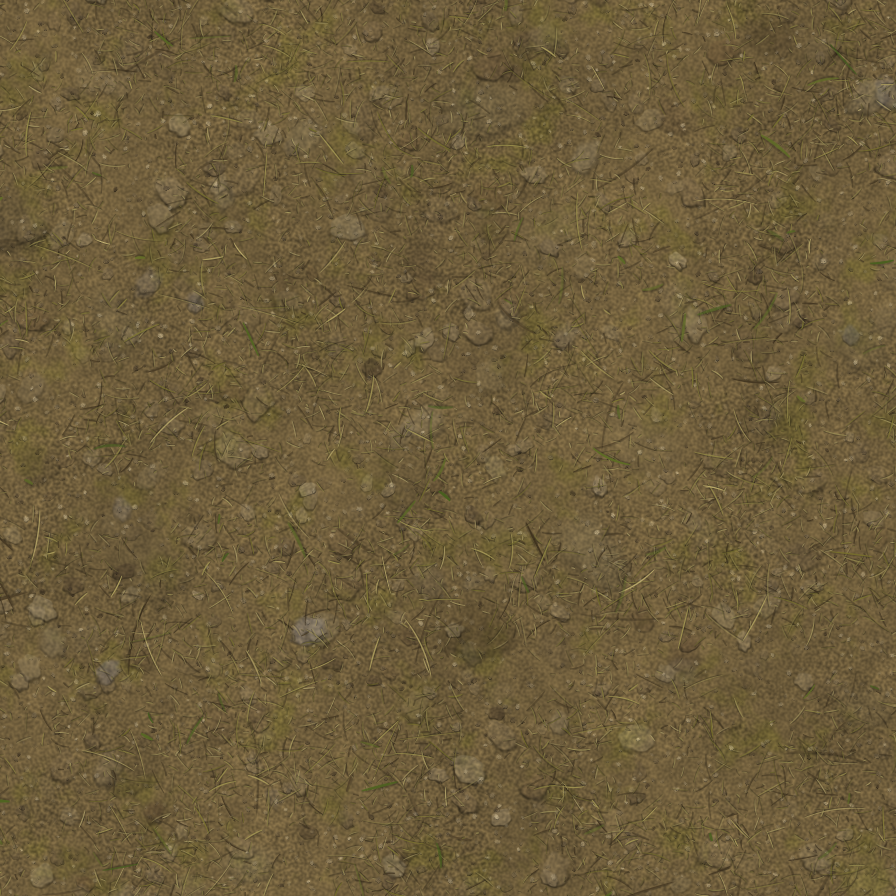
A WebGL 2 fragment shader for this texture:

```glsl
#version 300 es
precision highp float;

uniform vec2 u_resolution;
out vec4 fragColor;

vec3 hash3(vec2 p) {
    vec3 q = fract(p.xyx * vec3(0.1031, 0.1030, 0.0973));
    q += dot(q, q.yxz + 33.33);
    return fract((q.xxy + q.yzz) * q.zyx);
}

float cornerSlope(vec2 cell, vec2 offset) {
    float a = 6.2832 * hash3(cell + 19.0).x;
    return dot(vec2(cos(a), sin(a)), offset);
}

float gradientNoise(vec2 p) {
    vec2 i = floor(p), f = p - i;
    vec2 u = f * f * f * (f * (f * 6.0 - 15.0) + 10.0);
    vec2 e = vec2(1.0, 0.0);
    float low = mix(cornerSlope(i, f), cornerSlope(i + e, f - e), u.x);
    float high = mix(cornerSlope(i + e.yx, f - e.yx), cornerSlope(i + 1.0, f - 1.0), u.x);
    return 1.4 * mix(low, high, u.y);
}

float fbm(vec2 p) {
    float sum = 0.0, amp = 0.5;
    for (int i = 0; i < 4; i++) {
        sum += amp * gradientNoise(p);
        p = mat2(1.6, 1.2, -1.2, 1.6) * p + 7.3;
        amp *= 0.6;
    }
    return sum;
}

vec2 rotate(vec2 p, float a) {
    float c = cos(a), s = sin(a);
    return vec2(c * p.x + s * p.y, c * p.y - s * p.x);
}

// Scattered flat pieces: leaves, stains and crumbs
void blobs(inout vec3 col, vec2 uv, float count, float seed, float chance,
           float softness, vec3 dark, vec3 light) {
    vec2 p = uv * count;
    float px = count / u_resolution.y;
    for (int k = 0; k < 9; k++) {
        vec2 cell = floor(p) + vec2(k % 3 - 1, k / 3 - 1);
        vec3 place = hash3(cell + seed), kind = hash3(cell + seed + 57.0);
        vec2 q = rotate(p - cell - place.xy, 6.2832 * place.z);
        if (kind.x > chance || dot(q, q) > 0.5) continue;
        float radius = mix(0.14, 0.32, kind.y);
        vec2 s = q / radius * vec2(0.9, 1.0 + 0.4 * kind.z);
        float d = length(s) - 1.0 + 0.1 * s.x * abs(s.y)
                + 0.28 * gradientNoise(s * 1.3 + cell * 3.7);
        float aa = px / radius + softness;
        float cover = 1.0 - smoothstep(-aa, aa, d);
        float opacity = mix(0.15, 0.85, fract(kind.z * 7.3));
        float rim = smoothstep(0.25, 0.0, abs(d - 0.06)) * (1.0 - softness);
        vec2 lit = rotate(s, -6.2832 * place.z);
        vec3 tint = mix(dark, light, fract(kind.y * 13.7));
        tint *= 1.0 + 0.06 * dot(lit, vec2(-0.5, 0.8)) + 0.16 * gradientNoise(s * 2.5 + cell);
        col *= 1.0 - 0.45 * opacity * rim * smoothstep(0.4, -0.8, lit.y);
        col = mix(col, tint + (col - vec3(0.43, 0.36, 0.23)) * 0.7, cover * opacity);
    }
}

// Scattered thin bent stalks, gathered in clumps
void strands(inout vec3 col, vec2 uv, float count, float seed, float width,
             float chance, vec3 dark, vec3 light) {
    vec2 p = uv * count;
    float px = count / u_resolution.y;
    for (int k = 0; k < 9; k++) {
        vec2 cell = floor(p) + vec2(k % 3 - 1, k / 3 - 1);
        vec3 place = hash3(cell + seed), kind = hash3(cell + seed + 91.0);
        float clump = gradientNoise((cell + 0.5) / count * 10.0 + 4.0);
        if (kind.x > chance * (1.0 + 2.2 * clump)) continue;
        vec2 q = rotate(p - cell - place.xy, 6.2832 * place.z);
        float reach = mix(0.15, 0.8, kind.y * kind.y);
        float t = q.x / reach;
        q.y += (kind.z - 0.5) * 0.3 * reach * t * t;
        float w = width * count * mix(0.6, 1.2, place.x) * (1.0 - 0.5 * t * t);
        float ends = 1.0 - smoothstep(0.9, 1.05, abs(t));
        float cover = ends * clamp((w - abs(q.y)) / px + 0.5, 0.0, 1.0);
        float shade = ends * smoothstep(w + px, 0.0, abs(q.y + 1.5 * w));
        vec3 tint = mix(dark, light, fract(kind.z * 9.1));
        col *= 1.0 - 0.2 * shade;
        col = mix(col, tint, cover * mix(0.3, 1.0, fract(kind.y * 17.3)));
    }
}

void main() {
    vec2 uv = gl_FragCoord.xy / u_resolution.y;

    // Damp soil with broad tone, lumps and sharp grit
    float broad = fbm(uv * 5.0), lumps = fbm(uv * 40.0 + 11.0);
    float grit = 0.6 * gradientNoise(rotate(uv, 0.6) * 140.0) + 1.9 * gradientNoise(rotate(uv, 1.1) * 270.0 + 5.0);
    float rough = 0.75 + 0.6 * smoothstep(-0.3, 0.4, fbm(uv * 9.0 + 51.0));
    vec3 col = vec3(0.436, 0.366, 0.234) * (1.0 + 0.15 * broad + 0.15 * lumps + 0.115 * grit * rough);
    float moss = smoothstep(0.05, 0.5, fbm(uv * 14.0 + 31.0));
    col = mix(col, col * vec3(0.98, 1.03, 0.85), moss);

    // Stains, leaves and crumbs
    blobs(col, uv, 8.0, 3.0, 0.4, 0.55, vec3(0.35, 0.29, 0.18), vec3(0.50, 0.44, 0.31));
    blobs(col, uv, 15.0, 70.0, 0.3, 0.35, vec3(0.36, 0.29, 0.19), vec3(0.51, 0.45, 0.33));
    blobs(col, uv, 17.0, 140.0, 0.035, 0.2, vec3(0.40, 0.36, 0.31), vec3(0.48, 0.44, 0.39));
    blobs(col, uv, 18.0, 210.0, 0.5, 0.03, vec3(0.41, 0.33, 0.21), vec3(0.56, 0.50, 0.37));
    blobs(col, uv, 29.0, 330.0, 0.3, 0.06, vec3(0.33, 0.27, 0.18), vec3(0.56, 0.49, 0.36));
    blobs(col, uv, 110.0, 470.0, 0.35, 0.1, vec3(0.26, 0.21, 0.14), vec3(0.70, 0.63, 0.48));

    // Dark twigs and rootlets
    strands(col, uv, 15.0, 520.0, 0.0010, 0.25, vec3(0.25, 0.20, 0.12), vec3(0.38, 0.31, 0.20));
    strands(col, uv, 46.0, 610.0, 0.0006, 0.6, vec3(0.23, 0.18, 0.11), vec3(0.35, 0.29, 0.18));

    // Straw, olive grass and green blades
    strands(col, uv, 75.0, 660.0, 0.0006, 0.6, vec3(0.41, 0.38, 0.18), vec3(0.66, 0.60, 0.40));
    strands(col, uv, 46.0, 700.0, 0.0006, 0.65, vec3(0.42, 0.39, 0.17), vec3(0.68, 0.62, 0.40));
    strands(col, uv, 31.0, 810.0, 0.0007, 0.5, vec3(0.42, 0.40, 0.15), vec3(0.70, 0.64, 0.38));
    strands(col, uv, 21.0, 930.0, 0.0007, 0.35, vec3(0.45, 0.42, 0.16), vec3(0.78, 0.71, 0.46));
    strands(col, uv, 30.0, 1040.0, 0.0015, 0.06, vec3(0.25, 0.35, 0.11), vec3(0.39, 0.44, 0.15));

    fragColor = vec4(col, 1.0);
}
```
